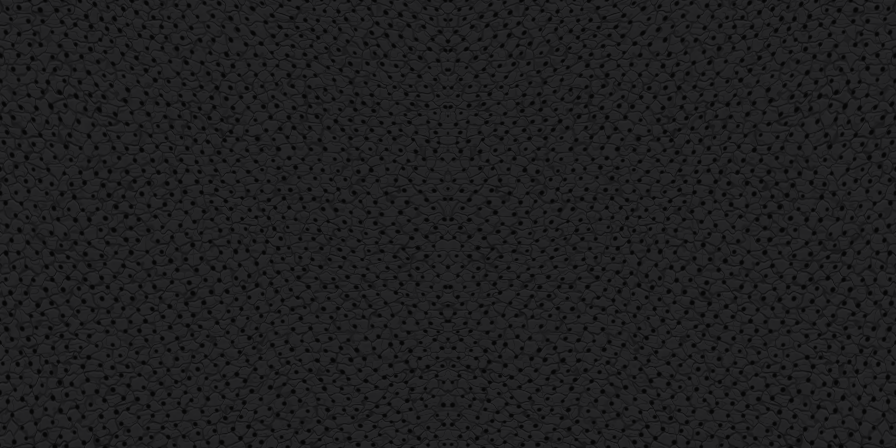
This texture is drawn by a WebGL 2 fragment shader. Its source:

```glsl
#version 300 es
precision highp float;
// Black grained leather with staggered pores between small creased pebbles.

uniform vec2 u_resolution;
out vec4 fragColor;

// Lengths are fractions of the canvas height.
const vec2 PORE_SPACING = vec2(0.0345, 0.0210);
const float PORE_JITTER = 0.34;
const float PORE_RADIUS = 0.0048;
const float PORE_SOFTNESS = 0.0026;
const float PEBBLE_JITTER = 0.75;
const float CREASE_WIDTH = 0.26;
const float CREASE_WANDER = 0.55;
const vec2 WRINKLE_FREQUENCY = vec2(48.0, 95.0);
const float WRINKLE_WIDTH = 0.10;
const float WRINKLE_DEPTH = 0.35;
const float GRAIN_BEND = 0.25;
const float GRAIN_WARP = 0.02;
const float RELIEF_STEP = 0.0035;
const float RELIEF_STRENGTH = 0.026;
const float MOTTLE = 0.012;
const vec3 PORE_COLOR = vec3(0.022, 0.022, 0.023);
const vec3 CREASE_COLOR = vec3(0.086, 0.086, 0.090);
const vec3 LEATHER_COLOR = vec3(0.143, 0.143, 0.148);

float hash(vec2 p) {
    return fract(sin(dot(p, vec2(127.1, 311.7))) * 43758.5453);
}

float valueNoise(vec2 p) {
    vec2 cell = floor(p);
    vec2 f = fract(p);
    f = f * f * (3.0 - 2.0 * f);
    float low = mix(hash(cell), hash(cell + vec2(1.0, 0.0)), f.x);
    float high = mix(hash(cell + vec2(0.0, 1.0)), hash(cell + 1.0), f.x);
    return mix(low, high, f.y);
}

// Bends the rows of grain away from the mirror axis.
vec2 grainFlow(vec2 p) {
    float bend = GRAIN_BEND * p.x * (0.6 - p.y);
    vec2 warp = vec2(valueNoise(p * 6.0 + 17.0), valueNoise(p * 6.0 + 43.0)) - 0.5;
    return p + vec2(0.0, bend) + GRAIN_WARP * warp;
}

// Cell of a grid with every other row shifted by half a cell.
vec2 staggeredCell(vec2 grid, vec2 offset, out float stagger) {
    float row = floor(grid.y) + offset.y;
    stagger = 0.5 * mod(row, 2.0);
    return vec2(floor(grid.x - stagger) + offset.x, row);
}

vec2 scatteredCenter(vec2 id, float stagger, float jitter) {
    vec2 shift = vec2(hash(id), hash(id + 71.3)) - 0.5;
    return id + 0.5 + vec2(stagger, 0.0) + jitter * shift;
}

// Coverage by the slightly oval pores.
float poreMask(vec2 p, float pixel) {
    vec2 grid = p / PORE_SPACING;
    float edge = max(PORE_SOFTNESS, 0.5 * pixel);
    float mask = 0.0;
    for (int k = 0; k < 9; k++) {
        float stagger;
        vec2 id = staggeredCell(grid, vec2(k % 3 - 1, k / 3 - 1), stagger);
        vec2 d = (grid - scatteredCenter(id, stagger, PORE_JITTER)) * PORE_SPACING;
        d.y = 1.15 * d.y - 0.2 * d.x;
        float radius = PORE_RADIUS * mix(0.8, 1.15, hash(id + 29.7));
        mask = max(mask, 1.0 - smoothstep(radius - edge, radius + edge, length(d)));
    }
    return mask;
}

// Surface height: low in the creases, 1 on top of the pebbles.
float leatherHeight(vec2 p) {
    // Pebbles sit half a cell beside the pores, so creases run through the pores.
    vec2 grid = p / PORE_SPACING + vec2(0.5, 0.0);
    vec2 wander = vec2(valueNoise(p * 75.0 + 9.0), valueNoise(p * 75.0 + 31.0)) - 0.5;
    grid += CREASE_WANDER * wander;
    float nearest = 9.0;
    float second = 9.0;
    for (int k = 0; k < 9; k++) {
        float stagger;
        vec2 id = staggeredCell(grid, vec2(k % 3 - 1, k / 3 - 1), stagger);
        float d = length(grid - scatteredCenter(id + 200.0, stagger, PEBBLE_JITTER) + 200.0);
        second = min(second, max(nearest, d));
        nearest = min(nearest, d);
    }
    float depth = mix(0.45, 1.0, valueNoise(p * 55.0 + 63.0));
    float crease = depth * (1.0 - smoothstep(0.0, CREASE_WIDTH, second - nearest));

    // Finer wrinkles across the pebbles
    float ridge = abs(valueNoise(p * WRINKLE_FREQUENCY) - 0.5);
    float wrinkle = WRINKLE_DEPTH * (1.0 - smoothstep(0.0, WRINKLE_WIDTH, ridge));
    return 1.0 - max(crease, wrinkle);
}

void main() {
    float pixel = 1.0 / u_resolution.y;
    vec2 p = gl_FragCoord.xy * pixel;
    p.x = abs(p.x - 0.5 * u_resolution.x * pixel);
    vec2 grain = grainFlow(p);
    vec2 above = grain + vec2(0.0, RELIEF_STEP);

    // Relief lit from above
    float height = leatherHeight(grain);
    float pore = poreMask(grain, pixel);
    float relief = height - leatherHeight(above) + 0.4 * poreMask(above, pixel);

    // Leather tone, then the dark pores
    vec3 color = mix(CREASE_COLOR, LEATHER_COLOR, height);
    color += RELIEF_STRENGTH * relief;
    color += MOTTLE * (valueNoise(grain * vec2(110.0, 150.0) + 5.0) - 0.5);
    color = mix(color, PORE_COLOR, pore);
    fragColor = vec4(clamp(color, 0.0, 1.0), 1.0);
}
```
